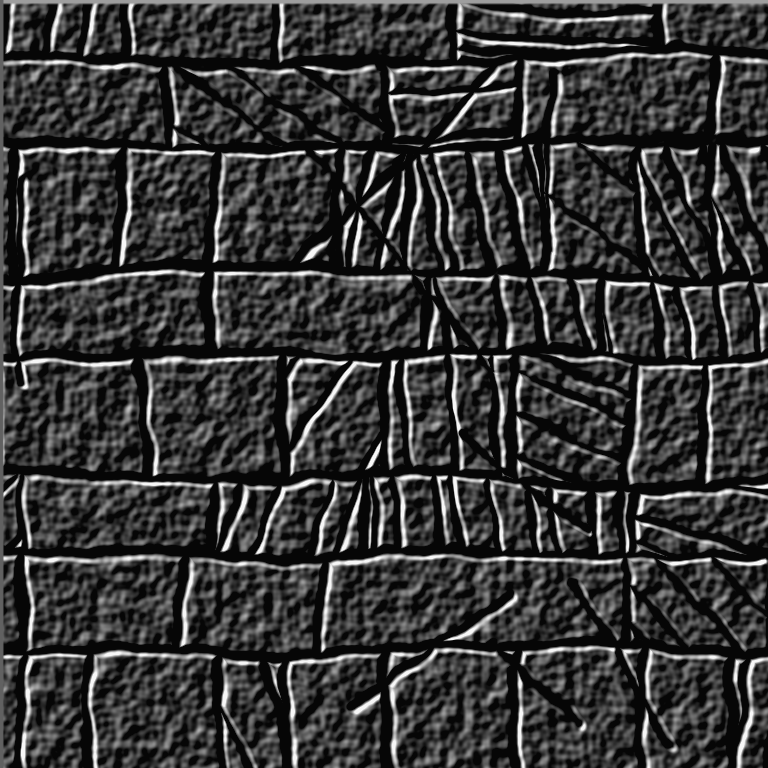
Reproduce this texture procedurally as a Shadertoy shader.

```glsl
// Embossed grey relief of cracked, irregular stone blocks lit from the upper left.

float hash(vec2 p) {
    return fract(sin(dot(p, vec2(127.1, 311.7))) * 43758.5);
}

vec2 gradient(vec2 cell) {
    float angle = 6.2832 * hash(cell);
    return vec2(cos(angle), sin(angle));
}

float gradientNoise(vec2 p) {
    vec2 i = floor(p), f = p - i;
    vec2 u = f * f * f * (f * (f * 6.0 - 15.0) + 10.0);
    vec2 e = vec2(1.0, 0.0);
    float low = mix(dot(gradient(i), f), dot(gradient(i + e), f - e), u.x);
    float high = mix(dot(gradient(i + e.yx), f - e.yx), dot(gradient(i + 1.0), f - 1.0), u.x);
    return mix(low, high, u.y);
}

// Jittered 1D division: x is the slab index, y the distance to its nearest edge.
vec2 slab(float t, float seed) {
    float base = floor(t + 0.5);
    vec2 result = vec2(base - 2.0, 1.0);
    for (int k = -1; k <= 1; k++) {
        float n = base + float(k);
        float edge = n + 0.6 * (hash(vec2(n, seed)) - 0.5);
        result.y = min(result.y, abs(t - edge));
        if (t > edge) result.x = n;
    }
    return result;
}

float segmentDistance(vec2 p, vec2 start, vec2 span) {
    vec2 v = p - start;
    return length(v - span * clamp(dot(v, span) / dot(span, span), 0.0, 1.0));
}

float crackDistance(vec2 p) {
    vec2 q = p + 0.024 * vec2(gradientNoise(p * 4.0), gradientNoise(p * 4.0 + 17.0))
               + 0.008 * vec2(gradientNoise(p * 21.0), gradientNoise(p * 21.0 + 9.0));

    // Courses of blocks with joints of their own
    vec2 row = slab(q.y * 7.5, 3.0);
    float columns = mix(3.5, 8.0, hash(vec2(row.x, 5.0)));
    vec2 column = slab(q.x * columns, row.x + 20.0);
    float d = min(row.y / 7.5, column.y / columns);

    // Parallel fractures inside some blocks, more of them towards the right
    vec2 block = vec2(row.x, column.x);
    float chance = 0.25 + 0.3 * step(0.3, column.x / columns);
    if (hash(block + 40.0) < chance) {
        float tilt = mix(-0.75, 0.5, hash(block + 51.0));
        if (hash(block + 63.0) < 0.22) tilt += 1.5;
        float splits = mix(12.0, 27.0, hash(block + 72.0));
        vec2 fracture = slab(dot(q, vec2(cos(tilt), sin(tilt))) * splits, hash(block) * 90.0);
        d = min(d, fracture.y / splits + 0.0015);
    }

    // Long slanting cracks across the courses
    for (int k = 0; k < 8; k++) {
        float n = float(k);
        vec2 start = vec2(hash(vec2(n, 81.0)), hash(vec2(n, 92.0)));
        float angle = mix(0.5, 2.6, hash(vec2(n, 103.0)));
        vec2 span = mix(0.15, 0.4, hash(vec2(n, 114.0))) * vec2(cos(angle), sin(angle));
        d = min(d, segmentDistance(q, start, span) + 0.001);
    }
    return d + 0.004 * gradientNoise(p * 13.0 + 30.0);
}

float stoneHeight(vec2 p, float crack) {
    float block = smoothstep(0.002, 0.010, crack) * (1.05 + 0.6 * gradientNoise(p * 28.0));
    float grain = 0.55 * gradientNoise(p * 46.0 + 5.0) + 0.45 * gradientNoise(p * 92.0 + 60.0);
    return block + grain * mix(0.5, 1.0, smoothstep(0.0, 0.012, crack));
}

void mainImage(out vec4 fragColor, in vec2 fragCoord) {
    vec2 p = fragCoord / iResolution.xy;
    vec2 towardLight = 0.005 * vec2(-0.75, 0.66);

    // Relief from the height change along the light
    float crack = crackDistance(p);
    vec2 lit = p + towardLight;
    float relief = stoneHeight(p, crack) - stoneHeight(lit, crackDistance(lit));
    float grey = 0.2 + 1.05 * relief;
    grey -= 0.35 * (1.0 - smoothstep(0.002, 0.008, crack));
    grey = clamp(grey, 0.025, 0.97);

    // Pale rim along the top and left sides
    grey = mix(grey, 0.62, smoothstep(0.993, 0.997, p.y));
    grey = mix(grey, 0.38, 1.0 - smoothstep(0.003, 0.006, p.x));
    fragColor = vec4(vec3(grey), 1.0);
}
```
